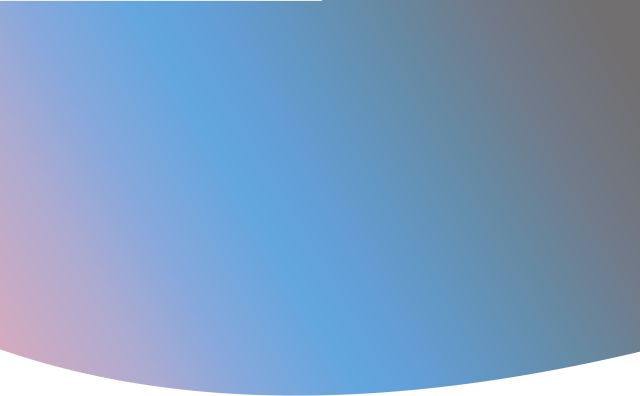
This background is drawn by a WebGL 2 fragment shader. Its source:

```glsl
#version 300 es
precision highp float;
// A slanted gradient from pink through sky blue to warm grey, on white.
// Colour stops are blended along a tilted axis; a quadratic Bezier arc
// cuts the lower edge, and a thin white strip lies on the upper left edge.

uniform vec2 u_resolution;
out vec4 fragColor;

const vec3 WHITE = vec3(1.0);
const float TILT = 0.356;           // sideways drift of the bands over the height
const float STRIP_LENGTH = 0.503;
const float STRIP_DEPTH = 0.0021;

const int STOP_COUNT = 9;
const float STOP_AT[STOP_COUNT] = float[](
    -0.31, -0.10, 0.03, 0.206, 0.32, 0.43, 0.59, 0.74, 0.92);
const vec3 STOP_COLOR[STOP_COUNT] = vec3[](
    vec3(0.83, 0.67, 0.75),         // pink
    vec3(0.67, 0.67, 0.82),         // mauve
    vec3(0.53, 0.66, 0.86),         // lavender
    vec3(0.39, 0.65, 0.87),         // sky blue
    vec3(0.39, 0.62, 0.84),         // mid blue
    vec3(0.39, 0.59, 0.76),         // steel blue
    vec3(0.40, 0.54, 0.64),         // slate teal
    vec3(0.44, 0.48, 0.54),         // slate grey
    vec3(0.445, 0.435, 0.44));      // warm grey

// Piecewise linear blend through all colour stops
vec3 gradient(float position) {
    vec3 color = STOP_COLOR[0];
    for (int i = 1; i < STOP_COUNT; i++) {
        float span = STOP_AT[i] - STOP_AT[i - 1];
        float blend = clamp((position - STOP_AT[i - 1]) / span, 0.0, 1.0);
        color = mix(color, STOP_COLOR[i], blend);
    }
    return color;
}

// Height at x of a quadratic Bezier running from x = 0 to x = 1
float bezierHeight(float x, float controlX, vec3 heights) {
    float a = 1.0 - 2.0 * controlX;
    float t = x / (controlX + sqrt(max(controlX * controlX + a * x, 0.0)));
    vec2 legs = mix(heights.xy, heights.yz, t);
    return mix(legs.x, legs.y, t);
}

// Smooth coverage of the positive side of an edge, one pixel wide
float coverage(float distanceInside, float pixel) {
    return clamp(distanceInside / pixel + 0.5, 0.0, 1.0);
}

void main() {
    vec2 uv = gl_FragCoord.xy / u_resolution;
    vec2 pixel = 1.0 / u_resolution;
    float depth = 1.0 - uv.y;

    // Tilted colour field
    vec3 color = gradient(uv.x - TILT * depth);

    // White strip along the upper left edge
    float strip = coverage(STRIP_DEPTH - depth, pixel.y)
                * coverage(STRIP_LENGTH - uv.x, pixel.x);
    color = mix(color, WHITE, strip);

    // White below the curved lower edge
    float arc = bezierHeight(uv.x, 0.411, vec3(0.118, -0.113, 0.112));
    color = mix(WHITE, color, coverage(uv.y - arc, pixel.y));

    fragColor = vec4(color, 1.0);
}
```
